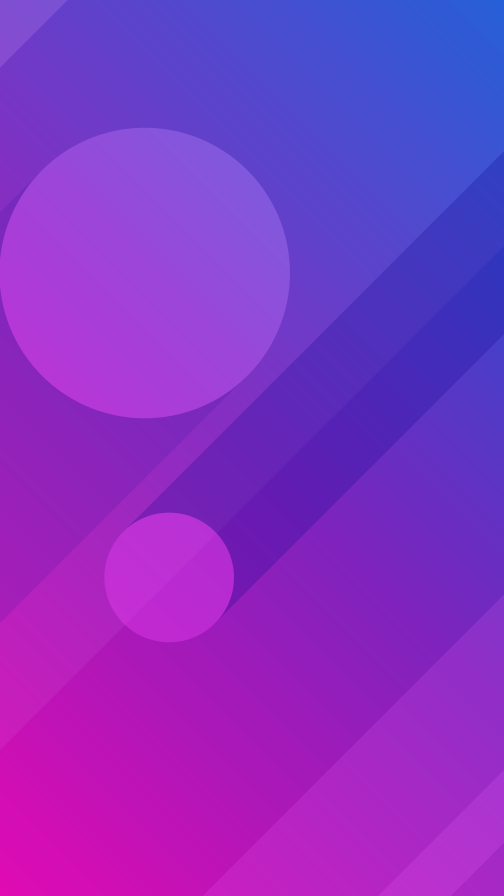
Write a Shadertoy shader that draws this background.

```glsl
// Diagonal translucent bands and two discs with long shadows over a magenta to blue gradient.
#define BIG_DISC vec3(0.1615, 0.6953, 0.1621)
#define SMALL_DISC vec3(0.1888, 0.3555, 0.0723)
#define CORNER_EDGE 0.0755
#define SHEEN_EDGE 0.837
#define BAND_EDGE 1.226
#define STRIPE_START 1.422
#define STRIPE_END 1.503
#define MAGENTA vec3(0.88, 0.04, 0.70)
#define VIOLET vec3(0.49, 0.14, 0.74)
#define BLUE vec3(0.08, 0.35, 0.83)
#define SHADE vec3(0.06, 0.02, 0.58)

const vec2 RISING = vec2(0.70710678);
const vec2 FALLING = vec2(0.70710678, -0.70710678);

// Antialiased coverage of a signed distance, negative inside.
float cover(float dist) {
    return clamp(0.5 - dist * iResolution.y, 0.0, 1.0);
}

// Coverage of the side beyond a 45 degree edge.
float beyond(float diagonal, float edge) {
    return cover((edge - diagonal) * 0.70710678);
}

float disc(vec2 p, vec3 circle) {
    return cover(length(p - circle.xy) - circle.z);
}

// Strip as wide as the disc, running one way from its centre.
float longShadow(vec2 p, vec3 circle, vec2 direction) {
    vec2 q = p - circle.xy;
    float strip = abs(dot(q, FALLING)) - circle.z;
    float shadow = cover(max(strip, -dot(q, direction)));
    return shadow * (1.0 - disc(p, circle));
}

void mainImage(out vec4 fragColor, in vec2 fragCoord) {
    vec2 p = fragCoord / iResolution.y;
    float width = iResolution.x / iResolution.y;
    float diagonal = p.x + 1.0 - p.y;

    // Background gradient from lower left to upper right
    float t = (p.x + p.y) / (1.0 + width);
    vec3 color = mix(MAGENTA, VIOLET, clamp(t * 2.0, 0.0, 1.0));
    color = mix(color, BLUE, clamp(t * 2.0 - 1.0, 0.0, 1.0));

    // Translucent diagonal bands
    vec3 pink = vec3(0.95, 0.40, 1.0);
    vec3 pale = vec3(0.92, 0.65, 1.0);
    float stripe = beyond(diagonal, STRIPE_START) - beyond(diagonal, STRIPE_END);
    color = mix(color, pale, 0.08 * (1.0 - beyond(diagonal, SHEEN_EDGE)));
    color = mix(color, pale, 0.17 * (1.0 - beyond(diagonal, CORNER_EDGE)));
    color = mix(color, pink, 0.16 * beyond(diagonal, BAND_EDGE));
    color = mix(color, pink, 0.17 * stripe);

    // Long shadows in opposite directions
    color = mix(color, SHADE, 0.12 * longShadow(p, BIG_DISC, -RISING));
    color = mix(color, SHADE, 0.25 * longShadow(p, SMALL_DISC, RISING));

    // Glowing discs
    float across = dot(p - BIG_DISC.xy, RISING) / BIG_DISC.z * 0.5 + 0.5;
    vec3 glow = mix(vec3(0.95, 0.30, 1.0), vec3(0.73, 0.52, 1.0), clamp(across, 0.0, 1.0));
    color = mix(color, glow, 0.35 * disc(p, BIG_DISC));
    color = mix(color, vec3(0.92, 0.25, 0.96), 0.39 * disc(p, SMALL_DISC));

    fragColor = vec4(color, 1.0);
}
```
